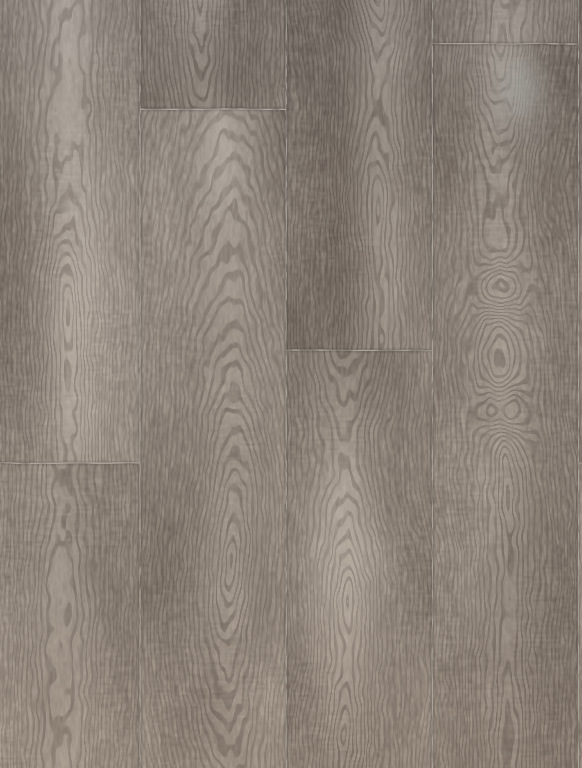
Give the GLSL for this texture, as a WebGL 2 fragment shader.

```glsl
#version 300 es
precision highp float;
// Grey-brown oak plank floor: four wide columns of boards with staggered end joints.
// Growth rings are level sets of a warped distance to each board's heart line;
// broken pores, saw marks, broad stains and thin pale bevels are laid over them.
uniform vec2 u_resolution;
out vec4 fragColor;

// Layout, in canvas heights; vec4 values hold one entry per column
const float PITCH = 0.1903;
const float FIRST_SEAM = 0.1823;
const vec4 END_JOINT = vec4(0.397, 0.858, 0.544, 0.943);
const float SEAM_HALF_WIDTH = 0.0008;

// Heart position across the board, height of the central eye, and ring shape
const vec4 HEART_LOWER = vec4(0.48, 0.63, 0.40, 0.49);
const vec4 HEART_UPPER = vec4(0.49, 0.45, 0.61, 0.50);
const vec4 EYE_LOWER = vec4(0.28, 0.27, 0.20, 0.27);
const vec4 EYE_UPPER = vec4(0.80, 1.02, 0.76, 1.05);
const vec4 ARCH_SLOPE = vec4(0.05, 0.19, 0.05, 0.05);
const vec4 DEPTH_WAVE = vec4(0.070, 0.012, 0.080, 0.075);
const vec4 RING_WARP = vec4(0.028, 0.014, 0.030, 0.034);

// Grain
const float RING_FREQUENCY = 185.0;
const float RING_STRENGTH = 0.56;
const float PORE_STRENGTH = 0.30;
const float SAW_STRENGTH = 0.16;
const float STAIN_STRENGTH = 0.85;
const float HEART_STRENGTH = 0.27;
const float KNOT_COLUMN = 3.0;
const vec2 KNOT_HEIGHTS = vec2(0.622, 0.466);

// Colours
const vec3 DARK_GRAIN = vec3(0.415, 0.375, 0.342);
const vec3 PALE_WOOD = vec3(0.665, 0.625, 0.585);
const vec3 BEVEL = vec3(0.69, 0.66, 0.62);
const vec3 SHEEN = vec3(0.66, 0.66, 0.64);
const vec2 SHEEN_CENTRE = vec2(0.677, 0.885);

float hash(vec2 p) {
  vec3 q = fract(vec3(p.xyx) * 0.1031);
  q += dot(q, q.yzx + 33.33);
  return fract((q.x + q.y) * q.z);
}

float noise(vec2 p) {
  vec2 i = floor(p), f = fract(p);
  f = f * f * (3.0 - 2.0 * f);
  return mix(mix(hash(i), hash(i + vec2(1, 0)), f.x),
             mix(hash(i + vec2(0, 1)), hash(i + vec2(1, 1)), f.x), f.y);
}

float fbm(vec2 p) {
  float sum = 0.0, amplitude = 0.5;
  for (int i = 0; i < 4; i++) {
    sum += amplitude * noise(p);
    p = p * 2.03 + 17.0;
    amplitude *= 0.5;
  }
  return sum / 0.9375;
}

// Bump around each knot
float knotField(vec2 p) {
  float sum = 0.0;
  for (int i = 0; i < 2; i++) {
    vec2 d = (p - vec2(0.0, KNOT_HEIGHTS[i])) / vec2(0.032, 0.036);
    sum += exp(-dot(d, d));
  }
  return sum;
}

// Distance to the heart of the log, bent by slow waves and fine tremor
float ringField(vec2 p, float height, int c, vec2 seed) {
  float depth = ARCH_SLOPE[c] * height;
  depth += DEPTH_WAVE[c] * (noise(vec2(p.y * 4.0, 3.0) + seed) - 0.5);
  float field = length(vec2(p.x, depth));
  field += RING_WARP[c] * (fbm(p * vec2(15.0, 5.0) + seed) - 0.5);
  return field + 0.004 * (noise(p * vec2(110.0, 50.0) + seed) - 0.5);
}

float lineMask(float d, float halfWidth, float pixel) {
  return 1.0 - smoothstep(halfWidth - 0.5 * pixel, halfWidth + 0.6 * pixel, abs(d));
}

void main() {
  vec2 p = gl_FragCoord.xy / u_resolution.y;
  float pixel = 1.0 / u_resolution.y;

  // Which board
  float slot = (p.x - FIRST_SEAM) / PITCH + 1.0;
  float column = floor(slot), across = fract(slot);
  int c = int(mod(column, 4.0));
  float endDistance = p.y - END_JOINT[c] + 0.0012 * (noise(vec2(p.x * 30.0, column)) - 0.5);
  bool upper = endDistance > 0.0;
  vec2 seed = vec2(column * 31.7 + 5.0, upper ? 83.0 : 12.0);

  // Growth rings, broken into short dashes away from the heart
  float heart = upper ? HEART_UPPER[c] : HEART_LOWER[c];
  float eye = upper ? EYE_UPPER[c] : EYE_LOWER[c];
  float sway = 0.022 * (noise(vec2(p.y * 3.5, 9.0) + seed) - 0.5);
  vec2 local = vec2((across - heart) * PITCH + sway, p.y);
  float knots = knotField(local) * float(column == KNOT_COLUMN && !upper);
  float phase = RING_FREQUENCY * (ringField(local, p.y - eye, c, seed) + 0.045 * knots);
  float pore = noise(p * vec2(430.0, 170.0) + seed);
  float fleck = noise(p * vec2(300.0, 60.0) + seed + 40.0);
  float ring = smoothstep(-0.05, 0.85, sin(6.2832 * phase) + 0.7 * (pore - 0.5));
  ring *= 1.0 - smoothstep(0.5, 1.2, fwidth(phase));
  float heartwood = exp(-pow(local.x / 0.038, 2.0));

  // Tones: pale heart, broad stains, dark board edges, pores and saw marks
  float stain = fbm(p * vec2(8.0, 3.5) + seed) - 0.5;
  float sawZone = smoothstep(0.35, 0.7, noise(p * vec2(14.0, 9.0) + seed));
  float saw = noise(p * vec2(80.0, 330.0) + seed) - 0.5;
  float value = 0.58 + 0.16 * (hash(seed) - 0.5) + HEART_STRENGTH * heartwood;
  value -= RING_STRENGTH * ring * (0.45 + 0.35 * heartwood) * (0.35 + 0.9 * fleck);
  value += PORE_STRENGTH * (pore + fleck - 1.0) * (1.0 - 0.5 * heartwood);
  value += SAW_STRENGTH * saw * sawZone + STAIN_STRENGTH * stain;
  value -= 0.16 * smoothstep(0.6, 1.0, p.y) * (1.0 - heartwood);
  value -= 0.10 * knots * smoothstep(0.3, 0.7, noise(p * 40.0));
  vec3 color = mix(DARK_GRAIN, PALE_WOOD, clamp(value, -0.2, 1.15));
  color *= 1.0 + vec3(0.012, 0.0, -0.016) * (1.0 - 2.0 * p.y);

  // Worn sheen
  vec2 s = (p - SHEEN_CENTRE) / vec2(0.034, 0.050);
  color = mix(color, SHEEN, 0.6 * exp(-dot(s, s)));

  // Bevelled seams: soft shadow, then a pale broken edge
  float sideDistance = min(across, 1.0 - across) * PITCH;
  float nearest = min(sideDistance, abs(endDistance));
  color *= 1.0 - 0.14 * (1.0 - smoothstep(0.0, 0.005, nearest));
  float wear = smoothstep(0.2, 0.7, noise(p * vec2(90.0, 110.0) + seed.x));
  float side = lineMask(sideDistance, SEAM_HALF_WIDTH, pixel) * (0.25 + 0.65 * wear);
  float end = lineMask(endDistance, SEAM_HALF_WIDTH, pixel) * (0.4 + 0.55 * wear);
  fragColor = vec4(mix(color, BEVEL, max(side, end)), 1.0);
}
```
